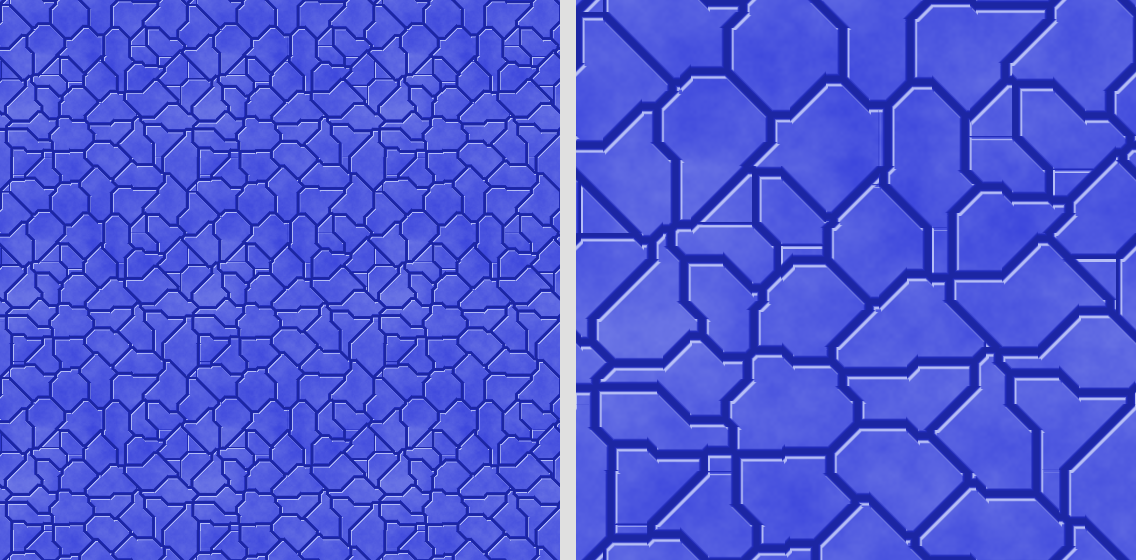
Left, the full canvas; right, a detail of the centre.
Give the GLSL for this pattern, as a three.js fragment shader.

```glsl
varying vec2 vUv;

vec2 hash2(vec2 p) {
  vec3 q = fract(p.xyx * vec3(0.1031, 0.1030, 0.0973));
  q += dot(q, q.yzx + 33.33);
  return fract((q.xx + q.yz) * q.zy);
}

float wrappedNoise(vec2 p, float period) {
  vec2 i = floor(p);
  vec2 f = fract(p);
  f = f * f * (3.0 - 2.0 * f);
  float a = hash2(mod(i, period) + period).x;
  float b = hash2(mod(i + vec2(1.0, 0.0), period) + period).x;
  float c = hash2(mod(i + vec2(0.0, 1.0), period) + period).x;
  float d = hash2(mod(i + 1.0, period) + period).x;
  return mix(mix(a, b, f.x), mix(c, d, f.x), f.y);
}

// Cloudy stone grain that closes on itself once per tile
float mottling(vec2 tile) {
  float sum = 0.0;
  float weight = 0.36;
  float period = 5.0;
  for (int i = 0; i < 6; i++) {
    sum += weight * wrappedNoise(tile * period, period);
    weight *= 0.68;
    period *= 2.0;
  }
  return sum;
}

vec2 fromSeed(vec2 p, vec2 cell) {
  return p - cell - hash2(mod(cell, 6.0) + 17.0);
}

// Distance to the nearest border between taxicab Voronoi stones
float crackDistance(vec2 p) {
  vec2 base = floor(p);
  vec2 nearest = vec2(9.0);
  float nearestLength = 18.0;
  for (int y = -2; y <= 2; y++) {
    for (int x = -2; x <= 2; x++) {
      vec2 o = fromSeed(p, base + vec2(x, y));
      float len = abs(o.x) + abs(o.y);
      if (len < nearestLength) {
        nearestLength = len;
        nearest = o;
      }
    }
  }
  float border = 9.0;
  for (int y = -2; y <= 2; y++) {
    for (int x = -2; x <= 2; x++) {
      vec2 o = fromSeed(p, base + vec2(x, y));
      float slope = length(sign(o) - sign(nearest));
      if (slope > 0.5) {
        border = min(border, (abs(o.x) + abs(o.y) - nearestLength) / slope);
      }
    }
  }
  return border;
}

void main() {
  vec2 tile = vUv * 3.0;
  vec2 p = tile * 6.0;

  // Stone faces
  float tone = clamp((mottling(tile) - 0.5) * 1.5 + 0.5, 0.0, 1.0);
  vec3 color = mix(vec3(0.24, 0.28, 0.865), vec3(0.43, 0.47, 0.90), tone);

  // Lit rim on the lower right side of each groove
  float groove = crackDistance(p);
  float shifted = crackDistance(p + vec2(-0.022, 0.03));
  float rim = 1.0 - smoothstep(0.04, 0.062, shifted);
  color = mix(color, vec3(0.78, 0.81, 0.98), rim * 0.85);

  // Grooves with a darker core
  vec3 grooveColor = mix(vec3(0.11, 0.15, 0.64), vec3(0.13, 0.17, 0.74),
                         smoothstep(0.022, 0.048, groove));
  color = mix(grooveColor, color, smoothstep(0.04, 0.065, groove));

  gl_FragColor = vec4(color, 1.0);
}
```
